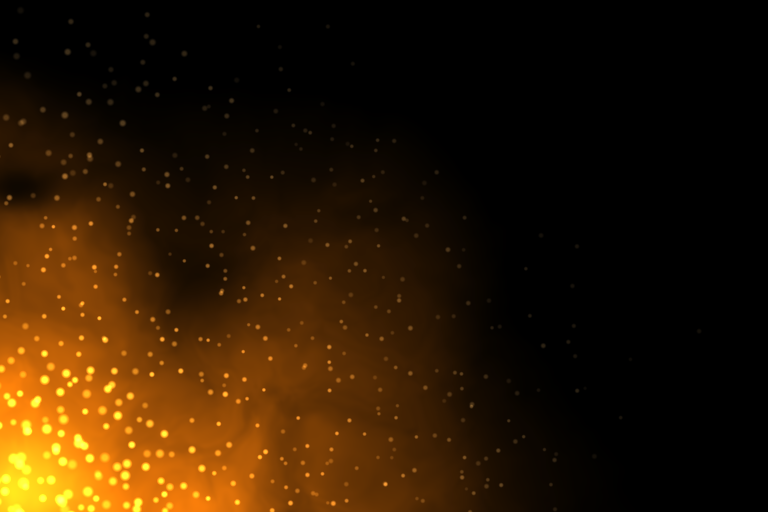
Give the GLSL for this background, as a Shadertoy shader.

```glsl
// Glowing embers drifting from a fire at the lower left through dark amber smoke.

const vec3 SMOKE_AMBER = vec3(0.92, 0.465, 0.04);
const vec3 CORE_YELLOW = vec3(0.26, 0.34, 0.07);
const vec3 EMBER_HOT = vec3(0.95, 0.78, 0.26);
const vec3 EMBER_WARM = vec3(0.72, 0.47, 0.18);
const vec3 EMBER_DULL = vec3(0.30, 0.23, 0.13);
const int EMBER_LAYERS = 3;

// Sine-free hash: three values in 0..1 for each cell
vec3 hash3(vec2 cell) {
    vec3 h = fract(cell.xyx * vec3(0.1031, 0.1030, 0.0973));
    h += dot(h, h.yxz + 33.33);
    return fract((h.xxy + h.yzz) * h.zyx);
}

float valueNoise(vec2 p) {
    vec2 cell = floor(p);
    vec2 f = fract(p);
    f = f * f * (3.0 - 2.0 * f);
    float low = mix(hash3(cell).x, hash3(cell + vec2(1, 0)).x, f.x);
    float high = mix(hash3(cell + vec2(0, 1)).x, hash3(cell + vec2(1, 1)).x, f.x);
    return mix(low, high, f.y);
}

float fbm(vec2 p) {
    float sum = 0.0;
    float amplitude = 0.5;
    for (int i = 0; i < 4; i++) {
        sum += amplitude * valueNoise(p);
        p = mat2(1.6, 1.2, -1.2, 1.6) * p + 7.3;
        amplitude *= 0.5;
    }
    return sum / 0.9375;
}

// Soft elliptical puff
float puff(vec2 p, vec2 center, vec2 radius) {
    vec2 d = (p - center) / radius;
    return exp(-dot(d, d));
}

// Smoke brightness: broad puffs, dark hollows and fine turbulence
float smokeHeat(vec2 p) {
    vec2 warp = vec2(fbm(p * 5.0 + 3.0), fbm(p * 5.0 + 19.0)) - 0.5;
    vec2 q = p + 0.08 * warp;
    float heat = 0.94 * puff(q, vec2(0.00, 0.09), vec2(0.39, 0.41));
    heat += 0.44 * puff(q, vec2(0.50, 0.00), vec2(0.44, 0.24));
    heat += 0.32 * puff(q, vec2(0.62, 0.37), vec2(0.24, 0.28));
    heat += 0.20 * puff(q, vec2(0.10, 0.53), vec2(0.17, 0.13));
    heat += 0.12 * puff(q, vec2(0.00, 0.73), vec2(0.11));
    heat *= 1.0 - 0.55 * puff(q, vec2(0.39, 0.46), vec2(0.12, 0.13));
    heat *= 1.0 - 0.75 * puff(q, vec2(0.04, 0.62), vec2(0.11, 0.05));
    heat *= mix(0.62, 1.38, fbm(p * 7.0 + 2.0 * warp));
    return max(heat - 0.025, 0.0) * 1.06;
}

// One jittered ember per grid cell, thinned and dimmed away from the fire
vec3 emberLayer(vec2 p, float cellSize, float angle, float seed, float pixel) {
    mat2 turn = mat2(cos(angle), sin(angle), -sin(angle), cos(angle));
    vec2 cell = floor(turn * p / cellSize);
    vec3 place = hash3(cell + seed);
    vec3 look = hash3(cell + seed + 57.0);
    vec2 center = (cell + mix(vec2(0.28), vec2(0.72), place.xy)) * cellSize * turn;

    float reach = length(max(center, 0.0) / vec2(1.25, 1.08));
    float density = mix(0.78, 0.36, smoothstep(0.08, 0.45, reach));
    density *= 1.0 - smoothstep(0.62, 1.08, reach);
    float present = step(place.z, density);

    float radius = mix(0.0112, 0.0050, smoothstep(0.12, 0.48, reach));
    radius += 0.0035 * smoothstep(0.45, 0.90, center.y) * (1.0 - smoothstep(0.1, 0.6, center.x));
    radius *= mix(0.65, 1.1, look.x);
    float disc = 1.0 - smoothstep(radius * 0.3, radius + 0.8 * pixel, distance(p, center));

    vec3 color = mix(EMBER_HOT, EMBER_WARM, smoothstep(0.18, 0.48, reach));
    color = mix(color, EMBER_DULL, smoothstep(0.38, 0.78, reach));
    float fade = 1.0 - 0.6 * smoothstep(0.70, 1.05, reach);
    return color * disc * present * fade * mix(0.3, 1.0, look.y);
}

void mainImage(out vec4 fragColor, in vec2 fragCoord) {
    vec2 p = fragCoord / iResolution.y;
    float pixel = 1.0 / iResolution.y;

    // Smoke and the bright fire core
    vec3 color = SMOKE_AMBER * smokeHeat(p);
    color += CORE_YELLOW * puff(p, vec2(0.03, 0.04), vec2(0.12, 0.10));

    // Embers over the smoke
    for (int i = 0; i < EMBER_LAYERS; i++) {
        float layer = float(i);
        color += emberLayer(p, 0.041 + 0.004 * layer, 0.4 + 0.7 * layer, 113.0 * layer + 11.0, pixel);
    }
    fragColor = vec4(min(color, 1.0), 1.0);
}
```
